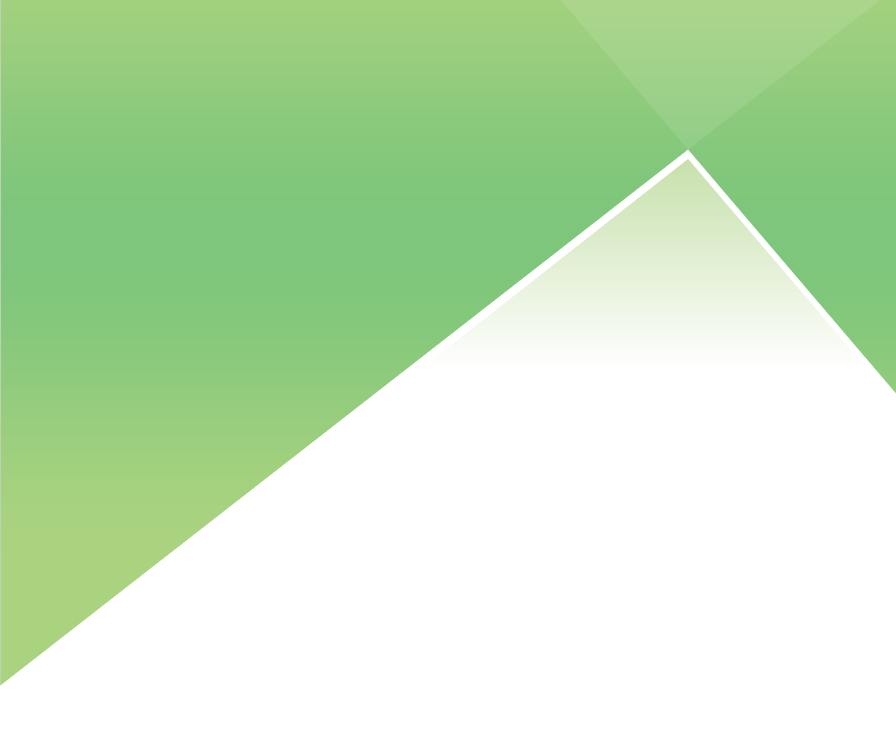
Give the GLSL for this background, as a Shadertoy shader.

```glsl
const vec2  APEX        = vec2(0.9349, 0.7968);  // units of canvas height
const float LEFT_SLOPE  = 0.7793;
const float RIGHT_SLOPE = 1.1730;
const float INNER_LEFT_SLOPE = 0.7860;           // rim widens slightly leftward
const float RIM_DROP    = 0.0127;

const float CORE_HEIGHT = 0.675;                 // deepest green
const float CORE_SPREAD = 0.437;
const vec3  CORE_GREEN  = vec3(0.490, 0.776, 0.482);
const vec3  LIME_GREEN  = vec3(0.667, 0.827, 0.498);

const vec3  PEAK_TINT   = vec3(0.780, 0.878, 0.670);
const float FADE_HEIGHT = 0.498;
const float BEAM_ALPHA  = 0.10;
const vec3  WHITE       = vec3(1.0);

const float MARGIN_WIDTH = 0.0014;
const vec3  MARGIN_COLOR = vec3(0.74, 0.82, 0.71);

// Signed distance to a line through the origin, positive below it.
float belowLine(vec2 p, float slope) {
    return (slope * p.x - p.y) * inversesqrt(1.0 + slope * slope);
}

// Signed depth inside a wedge that opens downward from the origin.
float wedge(vec2 p, float leftSlope, float rightSlope) {
    return min(belowLine(p, leftSlope), belowLine(p, -rightSlope));
}

float coverage(float depth, float pixel) {
    return clamp(depth / pixel + 0.5, 0.0, 1.0);
}

void mainImage(out vec4 fragColor, in vec2 fragCoord) {
    float pixel = 1.0 / iResolution.y;
    vec2 p = fragCoord * pixel;
    vec2 fromApex = p - APEX;

    // Green backdrop
    float lime = smoothstep(0.0, CORE_SPREAD, abs(p.y - CORE_HEIGHT));
    vec3 color = mix(CORE_GREEN, LIME_GREEN, lime);

    // Pale beam between the extended edges above the apex
    float beam = wedge(-fromApex, LEFT_SLOPE, RIGHT_SLOPE);
    color = mix(color, WHITE, BEAM_ALPHA * coverage(beam, pixel));

    // Thin left margin
    color = mix(color, MARGIN_COLOR, coverage(MARGIN_WIDTH - p.x, pixel));

    // White peak
    float peak = wedge(fromApex, LEFT_SLOPE, RIGHT_SLOPE);
    color = mix(color, WHITE, coverage(peak, pixel));

    // Tinted face inside the rim, fading to white
    float innerTop = APEX.y - RIM_DROP;
    float face = wedge(p - vec2(APEX.x, innerTop), INNER_LEFT_SLOPE, RIGHT_SLOPE);
    float tint = clamp((p.y - FADE_HEIGHT) / (innerTop - FADE_HEIGHT), 0.0, 1.0);
    color = mix(color, mix(WHITE, PEAK_TINT, tint), coverage(face, pixel));

    fragColor = vec4(color, 1.0);
}
```
